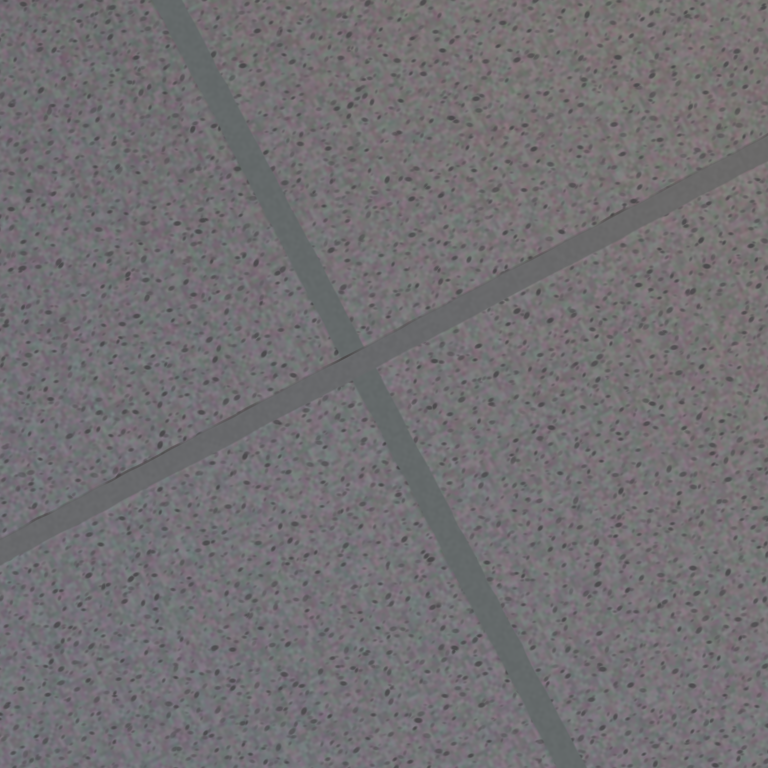
Give the GLSL for this texture, as a Shadertoy shader.

```glsl
vec3 hash3(vec2 cell) {
    vec3 h = fract(cell.xyx * vec3(0.1031, 0.1030, 0.0973));
    h += dot(h, h.yxz + 33.33);
    return fract((h.xxy + h.yzz) * h.zyx);
}

// Smooth value noise, three independent channels in 0..1
vec3 noise3(vec2 p) {
    vec2 i = floor(p), f = fract(p);
    f = f * f * (3.0 - 2.0 * f);
    return mix(mix(hash3(i), hash3(i + vec2(1, 0)), f.x),
               mix(hash3(i + vec2(0, 1)), hash3(i + vec2(1, 1)), f.x), f.y);
}

// Darkness of scattered oval pits, one candidate per cell
float pits(vec2 p, float cells, float density, float radius, float soft) {
    vec2 home = floor(p * cells);
    float dark = 0.0;
    for (int y = -1; y <= 1; y++)
    for (int x = -1; x <= 1; x++) {
        vec2 cell = home + vec2(x, y);
        vec3 place = hash3(cell + cells), look = hash3(cell + cells + 71.0);
        vec2 d = p - (cell + place.xy) / cells;
        float a = (look.x - 0.5) * 1.5;
        d = mat2(cos(a), -sin(a), sin(a), cos(a)) * d;
        float r = radius * mix(0.7, 1.3, look.y * look.y);
        float dist = length(d * vec2(0.68, 1.1)) - r;
        float shade = mix(0.45, 1.0, look.z) * step(place.z, density);
        dark = max(dark, shade * (1.0 - smoothstep(-soft, soft, dist)));
    }
    return dark;
}

void mainImage(out vec4 fragColor, in vec2 fragCoord) {
    vec2 uv = fragCoord / iResolution.xy;
    float soft = max(0.0016, 0.8 / iResolution.y);

    // Ceiling axes: x runs along the front rail, origin at the crossing
    vec2 p = mat2(0.885, -0.466, 0.466, 0.885) * (uv - vec2(0.467, 0.527));
    vec3 grain = noise3(p * 210.0 + 90.0) - 0.5;
    vec3 blotch = noise3(p * 120.0 + 40.0) - 0.5;

    // Mineral fibre panel with tinted mottling
    vec3 color = vec3(0.465, 0.456, 0.474);
    color += vec3(0.014, 0.004, -0.016) * smoothstep(0.7, 1.9, uv.x + uv.y);
    color -= 0.022 * (1.0 - smoothstep(0.0, 0.8, length(uv - vec2(0.0, 1.0))));
    color -= vec3(0.012, 0.006, 0.0) * (1.0 - smoothstep(0.1, 0.9, uv.x + uv.y));
    color += 0.075 * grain.x + 0.030 * blotch.x;
    color += vec3(0.036, -0.030, 0.010) * (1.1 * grain.y + 1.1 * blotch.y);
    color += vec3(0.008, 0.002, -0.024) * blotch.z;
    color = mix(color, vec3(0.28, 0.275, 0.285), 0.92 * pits(p, 54.0, 0.66, 0.0027, soft));
    color = mix(color, vec3(0.33, 0.31, 0.33), 0.70 * pits(p + 3.0, 66.0, 0.60, 0.0020, soft));

    // Rails with slightly uneven edges
    float wobble = 0.0022 * (noise3(p * 45.0).x - 0.5);
    float back = abs(p.x) - 0.0168 + wobble;
    float front = abs(p.y) - 0.0152 + wobble;
    float backMask = 1.0 - smoothstep(-soft, soft, back);
    float frontMask = 1.0 - smoothstep(-soft, soft, front);
    vec3 backColor = vec3(0.392, 0.413, 0.415) + 0.020 * grain.x;
    vec3 frontColor = vec3(0.407, 0.411, 0.420) + 0.020 * grain.x;
    frontColor += vec3(0.012, 0.004, -0.006) * smoothstep(0.0, 0.6, p.x);

    // Pale panel lip under the front rail, faint shadow beside the back rail
    color += 0.018 * (1.0 - smoothstep(0.001, 0.006, front)) * step(p.y, 0.0);
    color -= 0.030 * (1.0 - smoothstep(0.0, 0.004, abs(back))) * step(p.x, 0.0);
    color = mix(color, backColor, backMask);
    color = mix(color, frontColor, frontMask);

    // Broken brown gap along the upper edge, darkest near the crossing
    float gap = 1.0 - smoothstep(0.0004, 0.0026, abs(p.y - 0.0155 + wobble));
    float wear = 0.15 + 0.40 * smoothstep(0.4, 0.8, noise3(vec2(p.x * 26.0, 7.0)).z);
    float corner = exp(-pow((p.x + 0.014) / 0.02, 2.0));
    color = mix(color, vec3(0.27, 0.25, 0.25), gap * min(wear + 0.6 * corner, 1.0));

    fragColor = vec4(color, 1.0);
}
```
